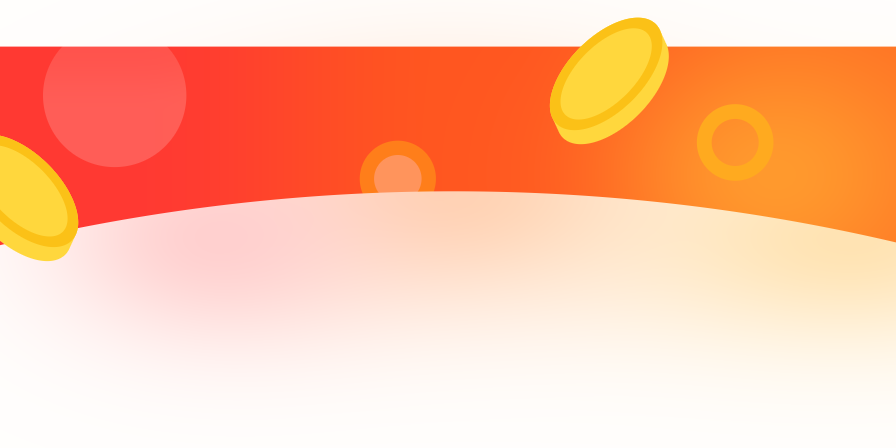
Write a WebGL 2 fragment shader that draws this background.

```glsl
#version 300 es
precision highp float;
// Festive banner: a warm red-to-orange band over a pale arc, with soft glows, discs and gold coins.
uniform vec2 u_resolution;
out vec4 outColor;

const vec3 PAPER = vec3(1.0, 0.995, 0.99);
const vec3 GOLD_FACE = vec3(1.0, 0.845, 0.24);
const vec3 GOLD_RIM = vec3(0.985, 0.755, 0.09);

// Coverage of a signed distance, softened over one pixel
float cover(float dist, float pixel) {
    return clamp(0.5 - dist / pixel, 0.0, 1.0);
}

float circle(vec2 p, vec2 center, float radius) {
    return length(p - center) - radius;
}

// Approximate distance to an axis-aligned ellipse
float ellipse(vec2 p, vec2 radii) {
    float k = length(p / radii);
    return k * (k - 1.0) / max(length(p / (radii * radii)), 1e-4);
}

float glow(vec2 p, vec2 center, vec2 spread) {
    vec2 q = (p - center) / spread;
    return exp(-0.5 * dot(q, q));
}

// Pale backdrop with pink, peach and cream glows
vec3 backdrop(vec2 p) {
    vec3 color = PAPER;
    color = mix(color, vec3(1.0, 0.82, 0.70), glow(p, vec2(1.01, 0.57), vec2(0.36, 0.185)));
    color = mix(color, vec3(1.0, 0.80, 0.80), 0.9 * glow(p, vec2(0.48, 0.466), vec2(0.25, 0.16)));
    return mix(color, vec3(1.0, 0.89, 0.70), glow(p, vec2(1.9, 0.466), vec2(0.36, 0.165)));
}

// Red to orange band, brightened by an amber glow
vec3 bandColor(vec2 p) {
    vec3 color = mix(vec3(1.0, 0.225, 0.195), vec3(1.0, 0.335, 0.125), smoothstep(0.3, 1.0, p.x));
    color = mix(color, vec3(1.0, 0.43, 0.14), smoothstep(1.15, 1.85, p.x));
    return mix(color, vec3(1.0, 0.61, 0.18), 0.95 * glow(p, vec2(1.73, 0.61), vec2(0.26, 0.2)));
}

// Tilted coin; lean is 1 for a right tilt and -1 for its mirror
vec3 addCoin(vec3 color, vec2 p, vec2 center, float lean, float pixel) {
    const mat2 TILT = mat2(0.7071, -0.7071, 0.7071, 0.7071);
    const vec2 RADII = vec2(0.157, 0.083);
    vec2 q = (p - center) * vec2(lean, 1.0);
    float side = 1.0;
    for (int i = 0; i <= 4; i++) {
        vec2 shift = vec2(0.0143, -0.0313) * float(i) / 4.0;
        side = min(side, ellipse(TILT * (q - shift), RADII));
    }
    vec2 local = TILT * q;
    color = mix(color, GOLD_FACE, cover(side, pixel));
    color = mix(color, GOLD_RIM, cover(ellipse(local, RADII), pixel));
    return mix(color, GOLD_FACE, cover(ellipse(local, vec2(0.129, 0.064)), pixel));
}

void main() {
    float pixel = 1.0 / u_resolution.y;
    vec2 p = gl_FragCoord.xy * pixel;

    // Band and the discs lying on it
    vec3 band = bandColor(p);
    float veil = mix(0.18, 0.13, smoothstep(0.75, 0.9, p.y));
    band = mix(band, vec3(1.0), veil * cover(circle(p, vec2(0.256, 0.787), 0.16), pixel));

    vec2 sun = vec2(0.888, 0.601);
    band = mix(band, vec3(1.0, 0.495, 0.10), cover(circle(p, sun, 0.085), pixel));
    band = mix(band, vec3(1.0, 0.58, 0.36), cover(circle(p, sun, 0.053), pixel));

    float ring = abs(circle(p, vec2(1.641, 0.682), 0.069)) - 0.0165;
    band = mix(band, vec3(1.0, 0.665, 0.12), cover(ring, pixel));

    // Cut the band between its flat top and the wide arc below
    float arc = circle(p, vec2(1.013, -3.752), 4.325);
    float bandMask = cover(max(p.y - 0.896, -arc), pixel);
    vec3 color = mix(backdrop(p), band, bandMask);

    // Coins
    color = addCoin(color, p, vec2(1.353, 0.835), 1.0, pixel);
    color = addCoin(color, p, vec2(0.049, 0.574), -1.0, pixel);
    outColor = vec4(color, 1.0);
}
```
